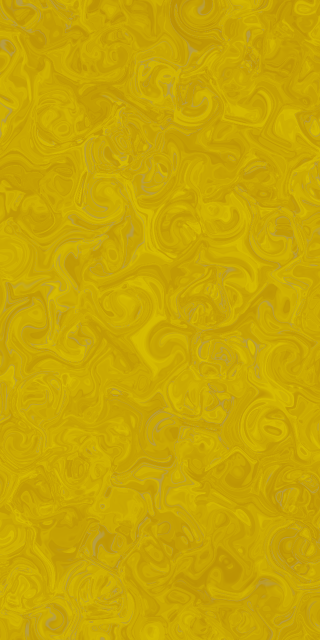
A WebGL 2 fragment shader for this texture:

```glsl
#version 300 es
precision highp float;
// Marbled yellow paint: curled streaks, soft creases and sparse grey threads.

uniform vec2 u_resolution;
out vec4 fragColor;

vec2 hash2(vec2 cell) {
  vec3 h = fract(cell.xyx * vec3(0.1031, 0.1030, 0.0973));
  h += dot(h, h.yzx + 33.33);
  return fract((h.xx + h.yz) * h.zy);
}

mat2 rotation(float angle) {
  float c = cos(angle), s = sin(angle);
  return mat2(c, s, -s, c);
}

// Twists space around one random centre in every grid cell.
vec2 swirl(vec2 p, float cells, float turn) {
  vec2 q = p * cells, base = floor(q), shift = vec2(0.0);
  for (int y = -1; y <= 1; y++) {
    for (int x = -1; x <= 1; x++) {
      vec2 cell = base + vec2(x, y);
      vec2 rnd = hash2(cell + cells * 3.0);
      vec2 d = q - cell - 0.1 - 0.8 * rnd;
      float falloff = max(0.0, 1.0 - dot(d, d) / 0.75);
      float side = fract(rnd.x * 7.0) > 0.5 ? 1.0 : -1.0;
      float angle = turn * side * (0.5 + rnd.y) * falloff * falloff;
      shift += rotation(angle) * d - d;
    }
  }
  return p + shift / cells;
}

// Bright on one side of a fold, dark on the other.
float crease(float s) {
  float t = s * 4.5;
  return 1.65 * t * exp(-0.5 * t * t);
}

vec3 paint(vec2 p) {
  // Large curls over smaller ones, on grids turned against each other
  vec2 q = swirl(rotation(0.5) * p + 3.0, 7.5, 4.2);
  q = swirl(rotation(0.7) * q + 5.37, 11.0, 2.6);
  q = rotation(0.9) * q * 16.0;

  // Layered sines, each one bending the next
  float tone = 0.47, amp = 0.16, thread = 0.0, mask = 0.0;
  for (int i = 0; i < 4; i++) {
    float k = float(i);
    q += 0.55 * sin(q.yx * 1.1 + vec2(1.7, 4.1) * (k + 1.0));
    float s = sin(q.x + 0.8 * sin(q.y * 0.7 + k));
    tone += amp * s + 0.16 * crease(s - 0.25);
    if (i == 0) mask = sin(q.y * 0.7 + 2.0);
    if (i == 1) thread = smoothstep(0.3, 0.04, abs(s + 0.15));
    q = rotation(1.15) * q * vec2(1.6, 1.35);
    amp *= 0.97;
  }

  // Broad ochre areas near the top and the lower right
  vec2 corner = p - vec2(0.85, 0.22);
  tone += 0.06 - 0.18 * smoothstep(1.2, 2.0, p.y);
  tone -= 0.24 * exp(-9.0 * dot(corner, corner));
  tone += 0.03 * sin(p.x * 7.0 + 2.0 * sin(p.y * 4.0));

  vec3 ochre = vec3(0.75, 0.60, 0.015), lemon = vec3(0.82, 0.71, 0.005);
  vec3 colour = mix(ochre, lemon, clamp(tone, -0.3, 1.3));
  vec3 grey = vec3(0.71, 0.62, 0.29);
  return mix(colour, grey, 0.9 * thread * smoothstep(0.15, 0.85, mask));
}

void main() {
  // Four samples per pixel smooth the fine streaks
  vec3 total = vec3(0.0);
  for (int i = 0; i < 4; i++) {
    vec2 offset = vec2(i % 2, i / 2) * 0.5 - 0.25;
    total += paint((gl_FragCoord.xy + offset) * 2.0 / u_resolution.y);
  }
  fragColor = vec4(total / 4.0, 1.0);
}
```
